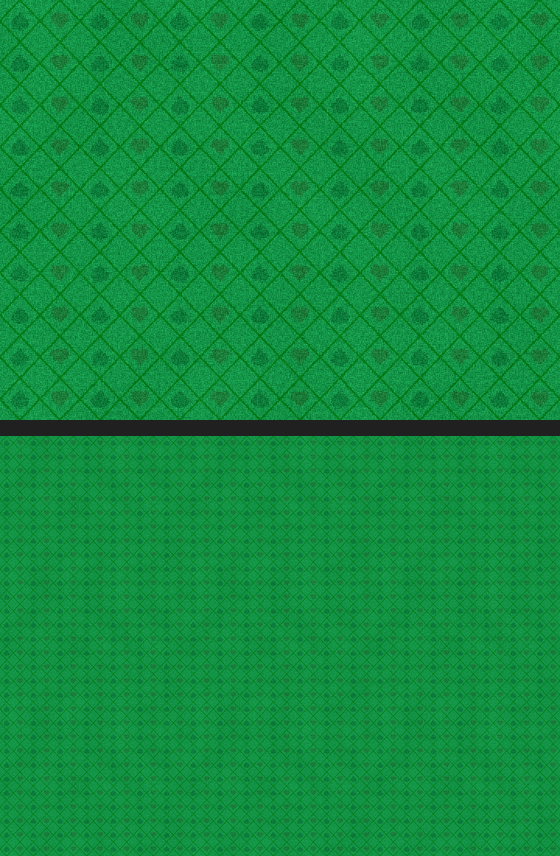
Top, the tile; bottom, the same tile 3 across and 3 down.
Give the GLSL for this pattern, as a WebGL 1 fragment shader.

```glsl
precision highp float;
// Green card-table felt: a lattice of diamonds with faded spades and hearts under fine grain.

uniform vec2 u_resolution;

// Random unit gradient for a lattice point
vec2 gradientAt(vec2 cell) {
  vec3 h = fract(cell.xyx * vec3(0.1031, 0.1030, 0.0973));
  h += dot(h, h.yzx + 33.33);
  float angle = 6.2832 * fract((h.x + h.y) * h.z);
  return vec2(cos(angle), sin(angle));
}

// Gradient noise that wraps after a whole number of cells
float gradientNoise(vec2 uv, vec2 period) {
  vec2 p = uv * period;
  vec2 i = floor(p);
  vec2 f = p - i;
  vec2 w = f * f * f * (f * (f * 6.0 - 15.0) + 10.0);
  vec2 a = mod(i, period);
  vec2 b = mod(i + 1.0, period);
  float bottom = mix(dot(gradientAt(a), f),
                     dot(gradientAt(vec2(b.x, a.y)), f - vec2(1.0, 0.0)), w.x);
  float top = mix(dot(gradientAt(vec2(a.x, b.y)), f - vec2(0.0, 1.0)),
                  dot(gradientAt(b), f - 1.0), w.x);
  return mix(bottom, top, w.y);
}

// Heart with its tip at the origin, about 1.2 wide and 1.1 tall
float heartDistance(vec2 p) {
  p.x = abs(p.x);
  if (p.x + p.y > 1.0) return length(p - vec2(0.25, 0.75)) - 0.3536;
  vec2 toNotch = p - vec2(0.0, 1.0);
  vec2 toSide = p - 0.5 * max(p.x + p.y, 0.0);
  return sqrt(min(dot(toNotch, toNotch), dot(toSide, toSide))) * sign(p.x - p.y);
}

// Upturned heart on a flared stem
float spadeDistance(vec2 p) {
  float leaf = heartDistance(vec2(p.x, 1.16 - p.y));
  float flare = 0.06 + 0.5 * max(0.2 - p.y, 0.0);
  float stem = max(abs(p.x) - flare, abs(p.y - 0.2) - 0.22);
  return min(leaf, stem);
}

void main() {
  vec2 uv = gl_FragCoord.xy / u_resolution;
  vec2 repeats = vec2(14.0, 10.0);
  vec2 grid = uv * repeats;
  vec2 cell = fract(grid) - 0.5;
  float cellAspect = u_resolution.y / u_resolution.x * repeats.x / repeats.y;
  float pixel = repeats.x / u_resolution.x;

  // Fibres and broad fading
  float grain = gradientNoise(uv, vec2(360.0, 270.0))
              + 0.45 * gradientNoise(uv + 0.37, vec2(140.0, 105.0));
  float fade = gradientNoise(uv, vec2(7.0, 5.0));
  vec3 color = vec3(0.075, 0.58, 0.28);

  // Suits alternate by column
  vec2 p = cell * vec2(1.0, cellAspect) / 0.37;
  float isHeart = mod(floor(grid.x), 2.0);
  float suit = mix(spadeDistance(p + vec2(0.0, 0.58)),
                   heartDistance(p + vec2(0.0, 0.55)), isHeart) * 0.37;
  suit += 0.03 * grain;
  vec3 suitColor = mix(vec3(0.045, 0.475, 0.22), vec3(0.105, 0.475, 0.215), isHeart);
  float suitMask = 1.0 - smoothstep(-pixel, pixel, suit);
  color = mix(color, suitColor, 0.92 * suitMask);

  // Diamond lattice, slightly ragged from the nap
  float lattice = abs(abs(cell.x) + abs(cell.y) - 0.5) / length(vec2(1.0, 1.0 / cellAspect));
  lattice += 0.012 * grain;
  float line = 1.0 - smoothstep(0.023 - 0.5 * pixel, 0.023 + 0.5 * pixel, lattice);
  color = mix(color, vec3(0.012, 0.48, 0.09), line);

  // Grain lightens and darkens the cloth, less along the lines
  color += vec3(0.08, 0.16, 0.12) * grain * (1.0 - 0.5 * line);
  color += vec3(0.012, 0.025, 0.018) * fade;
  gl_FragColor = vec4(clamp(color, 0.0, 1.0), 1.0);
}
```
